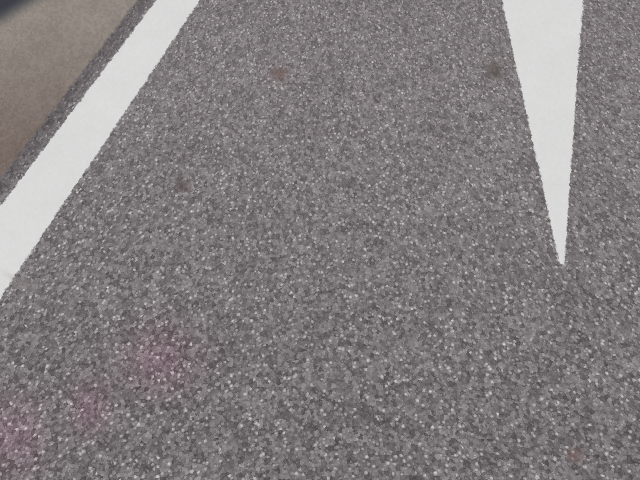
Reproduce this texture procedurally as a Shadertoy shader.

```glsl
const vec3 ASPHALT_FAR = vec3(0.490, 0.468, 0.475);
const vec3 ASPHALT_NEAR = vec3(0.452, 0.432, 0.440);
const vec3 PAINT = vec3(0.850, 0.852, 0.848);
const vec3 CURB_FAR = vec3(0.560, 0.530, 0.500);
const vec3 CURB_NEAR = vec3(0.465, 0.415, 0.390);
const vec3 GUTTER = vec3(0.365, 0.345, 0.355);
const vec3 CORNER_SHADE = vec3(0.24, 0.25, 0.28);
const vec3 OIL = vec3(0.33, 0.29, 0.27);
const vec3 RUST = vec3(0.43, 0.33, 0.31);
const vec3 PINK_TINT = vec3(0.035, -0.012, 0.008);
const float STONE_SIZE = 0.0088;  // at the near edge of the road
const float PERSPECTIVE = 0.46;   // shrinkage of stones toward the top
const float STONE_CONTRAST = 0.17;
const float CHIP_SHARE = 0.13;
const float CHIP_GLOW = 0.20;
const float EDGE_ROUGHNESS = 0.0022;

vec2 hash2(vec2 p) {
    vec3 q = fract(p.xyx * vec3(0.1031, 0.1030, 0.0973));
    q += dot(q, q.yzx + 33.33);
    return fract((q.xx + q.yz) * q.zy);
}

// Distance to the nearest stone centre, and two random values of that stone
vec3 cellular(vec2 p) {
    vec2 cell = floor(p);
    vec3 nearest = vec3(9.0, 0.0, 0.0);
    for (int j = -1; j <= 1; j++) {
        for (int i = -1; i <= 1; i++) {
            vec2 c = cell + vec2(i, j);
            float d = length(c + hash2(c) - p);
            if (d < nearest.x) nearest = vec3(d, hash2(c + 71.7));
        }
    }
    return nearest;
}

float layeredSines(vec2 p) {
    float sum = 0.0, weight = 0.5;
    for (int i = 0; i < 4; i++) {
        sum += weight * sin(p.x + 1.7 * sin(p.y)) * sin(p.y + 1.3 * sin(p.x * 0.8));
        p = mat2(1.6, 1.2, -1.2, 1.6) * p + 2.3;
        weight *= 0.55;
    }
    return sum;
}

// Signed distance to the line from low to high, positive on its right
float rightOf(vec2 p, vec2 low, vec2 high) {
    vec2 d = normalize(high - low);
    return dot(p - low, vec2(d.y, -d.x));
}

float blob(vec2 p, vec2 centre, vec2 radius) {
    vec2 q = (p - centre) / radius;
    return exp(-dot(q, q));
}

float fill(float d, float soft) {
    return smoothstep(-soft, soft, d);
}

vec3 asphalt(vec2 p) {
    // Stones shrink with distance
    float scale = 1.0 - PERSPECTIVE * p.y;
    vec2 ground = vec2((p.x - 0.67) / scale, -log(scale) / PERSPECTIVE) / STONE_SIZE + 150.0;
    vec3 stone = cellular(ground);
    vec3 grit = cellular(ground * 1.55 + 37.0);
    vec3 clump = cellular(ground * 0.42 + 11.0);

    float strength = mix(1.0, 0.72, p.y);
    float tone = STONE_CONTRAST * (stone.y - 0.5) + 0.10 * (grit.y - 0.5);
    tone += 0.045 * (clump.y - 0.5) + 0.05 * (0.45 - stone.x);
    float chip = step(1.0 - CHIP_SHARE, stone.z) * (1.0 - smoothstep(0.15, 0.60, stone.x));
    float speck = step(0.90, grit.z) * (1.0 - smoothstep(0.1, 0.55, grit.x));
    tone += CHIP_GLOW * chip + 0.12 * speck;

    vec3 col = mix(ASPHALT_NEAR, ASPHALT_FAR, smoothstep(0.0, 0.95, p.y));
    col += tone * strength + 0.012 * layeredSines(p * 13.0);

    // Faint pink patches
    float pink = blob(p, vec2(0.33, 0.25), vec2(0.07, 0.06))
        + blob(p, vec2(0.19, 0.15), vec2(0.04, 0.05))
        + blob(p, vec2(0.03, 0.09), vec2(0.06, 0.07));
    col += PINK_TINT * pink;

    // Oil and rust spots
    vec2 q = p + 0.006 * vec2(layeredSines(p * 90.0), layeredSines(p * 90.0 + 5.0));
    float oil = blob(q, vec2(1.032, 0.852), vec2(0.018, 0.017))
        + blob(q, vec2(0.379, 0.613), vec2(0.011, 0.014));
    float rust = blob(q, vec2(0.583, 0.847), vec2(0.016, 0.013))
        + blob(q, vec2(1.198, 0.052), vec2(0.013, 0.016));
    col = mix(col, OIL, 0.6 * oil);
    return mix(col, RUST, 0.6 * rust);
}

void mainImage(out vec4 fragColor, in vec2 fragCoord) {
    vec2 p = fragCoord / iResolution.y;
    float soft = max(1.0 / iResolution.y, 0.0018);
    float rough = EDGE_ROUGHNESS * (layeredSines(p * 170.0) + layeredSines(p * 310.0));
    vec3 col = asphalt(p);

    // Curb and the dark gutter beside it
    float curbEdge = rightOf(p, vec2(0.0, 0.627), vec2(0.2865, 1.0)) + rough;
    float gutter = fill(0.022 - curbEdge, 0.016);
    col = mix(col, GUTTER + 0.5 * (col - ASPHALT_FAR), 0.75 * gutter);
    vec3 curb = mix(CURB_NEAR, CURB_FAR, smoothstep(0.63, 0.98, p.y));
    curb += 0.045 * (cellular(p * 210.0).y - 0.5) + 0.022 * layeredSines(p * 32.0);
    float corner = rightOf(p, vec2(0.0, 0.945), vec2(0.09, 1.0));
    curb = mix(curb, CORNER_SHADE, fill(-corner - 0.012, 0.022));
    col = mix(col, curb, fill(-curbEdge, 2.0 * soft));

    // Painted side stripe and tapering wedge
    float stripe = min(rightOf(p, vec2(0.0, 0.5694), vec2(0.3264, 1.0)),
        -rightOf(p, vec2(0.0, 0.3785), vec2(0.4167, 1.0)));
    float wedge = min(rightOf(p, vec2(1.166, 0.449), vec2(1.045, 1.0)),
        -rightOf(p, vec2(1.175, 0.449), vec2(1.215, 1.0)));
    wedge = min(wedge, p.y - 0.449);
    vec3 paint = PAINT + 0.010 * layeredSines(p * 24.0) + 0.012 * (cellular(p * 180.0).y - 0.5);
    col = mix(col, paint, fill(max(stripe, wedge) + rough, soft));

    // Scuff across the stripe's lower edge
    float scuff = blob(p - vec2(0.0, 0.55 * (0.05 - p.x)), vec2(0.05, 0.408), vec2(0.032, 0.007));
    col = mix(col, vec3(0.60, 0.58, 0.56), 0.55 * scuff);

    fragColor = vec4(clamp(col, 0.0, 1.0), 1.0);
}
```
